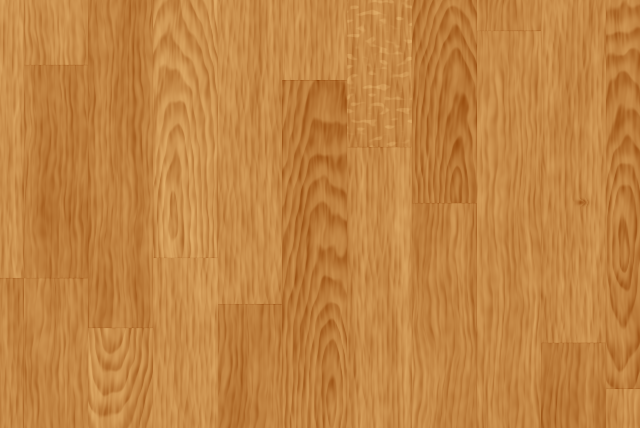
A Shadertoy shader for this texture:

```glsl
// Oak strip floor: upright staves in eleven columns with staggered butt joints.
// Each stave is a slice through a virtual log, so growth rings give straight
// grain or cathedral arches; stretched gradient noise adds pores and streaks.

#define STAVE_WIDTH 0.1512      // all lengths are in canvas heights
#define FIRST_SEAM 0.055
#define SEAM_WIDTH 0.0022
#define SEAM_DEPTH 0.55
#define RING_FREQ 72.0
#define RING_DEPTH 1.3
#define PORE_DEPTH 1.35
#define STREAK_DEPTH 0.9
#define KNOT_POS vec2(1.36, 0.527)
#define OAK_MID vec3(0.765, 0.525, 0.266)
#define OAK_RANGE vec3(0.062, 0.083, 0.078)

// Per column: joint depth from the top, tone above, tone below, and figure
// (1 = arches, 2 = ray flecks; positive is above the joint, negative below).
const vec4 COLUMNS[11] = vec4[11](
    vec4(0.650,  0.35, -0.10,  0.0),
    vec4(0.650, -0.50, -0.05,  0.0),
    vec4(0.766, -0.40,  0.05, -1.0),
    vec4(0.602,  0.45,  0.50,  1.0),
    vec4(0.711,  0.30, -0.40,  0.0),
    vec4(0.188,  0.30, -0.50, -1.0),
    vec4(0.344,  0.05,  0.25,  2.0),
    vec4(0.475, -0.65, -0.10,  1.0),
    vec4(0.072,  0.00,  0.20,  0.0),
    vec4(0.801,  0.05, -0.50,  0.0),
    vec4(0.908, -0.60,  0.20,  1.0));

vec2 hash2(vec2 p) {
    vec3 q = fract(p.xyx * vec3(0.1031, 0.1030, 0.0973));
    q += dot(q, q.yzx + 33.33);
    return fract((q.xx + q.yz) * q.zy);
}

float cornerSlope(vec2 cell, vec2 offset) {
    float angle = 6.2832 * hash2(cell).x;
    return dot(vec2(cos(angle), sin(angle)), offset);
}

// Gradient noise, roughly -0.6 to 0.6.
float noise(vec2 p) {
    vec2 i = floor(p), f = p - i;
    vec2 w = f * f * f * (f * (f * 6.0 - 15.0) + 10.0);
    vec2 e = vec2(1.0, 0.0);
    return mix(mix(cornerSlope(i, f), cornerSlope(i + e.xy, f - e.xy), w.x),
               mix(cornerSlope(i + e.yx, f - e.yx), cornerSlope(i + e.xx, f - e.xx), w.x), w.y);
}

// Late wood darkens slowly across each ring, then stops sharply.
float ringProfile(float phase) {
    float t = fract(phase);
    return smoothstep(0.1, 0.8, t) * (1.0 - smoothstep(0.8, 1.0, t)) - 0.45;
}

float seamLine(float dist, float pixel) {
    return 1.0 - smoothstep(0.0, max(SEAM_WIDTH, pixel), dist);
}

void mainImage(out vec4 fragColor, in vec2 fragCoord) {
    float pixel = 1.0 / iResolution.y;
    vec2 p = fragCoord * pixel;

    // Stave layout
    float across = (p.x - FIRST_SEAM) / STAVE_WIDTH + 1.0;
    float column = floor(across);
    float u = (fract(across) - 0.5) * STAVE_WIDTH;
    float down = 1.0 - p.y;
    int index = int(mod(column, 11.0));
    vec4 data = COLUMNS[index];
    float staveLength = index == 1 ? 0.498 : 1.0;   // one column has short staves
    float along = (down - data.x) / staveLength;
    float row = floor(along);
    float tone = row < -1.0 ? 0.3 : (row < 0.0 ? data.y : data.z);
    float figure = row < 0.0 ? max(data.w, 0.0) : max(-data.w, 0.0);
    bool arched = figure == 1.0;
    vec2 rnd = hash2(vec2(column, row) + 17.0);
    vec2 seed = rnd * 60.0 + vec2(column, row) * 9.0;

    // Growth rings: distance from the log axis, which tilts through the stave
    vec2 knotOffset = (p - KNOT_POS) * vec2(70.0, 150.0);
    float knot = exp(-dot(knotOffset, knotOffset));
    float side = rnd.x < 0.5 ? -1.0 : 1.0;
    float axis = arched ? (rnd.x - 0.5) * 0.08 : side * (0.13 + 0.1 * rnd.y);
    float tilt = arched ? 0.2 : 0.08;
    float axisDepth = tilt * (down - rnd.y);
    float wobble = 0.018 * noise(vec2(u * 14.0, down * 4.5) + seed)
                 + 0.005 * noise(vec2(u * 40.0, down * 18.0) + seed);
    float radius = length(vec2(u - axis, axisDepth)) + wobble + 0.015 * knot;
    float rings = ringProfile(radius * RING_FREQ);
    float ringStrength = arched ? 1.0 : 0.45;

    // Pores and streaks run along the grain
    float bend = u + wobble;
    float pores = noise(vec2(bend * 125.0, down * 11.0) + seed)
                + 0.6 * noise(vec2(bend * 150.0, down * 32.0) + seed + 7.0);
    float streaks = noise(vec2(bend * 32.0, down * 1.6) + seed + 3.0)
                  + 0.5 * noise(vec2(u * 9.0, down * 3.0) + seed);
    float flecks = smoothstep(0.1, 0.4, noise(vec2(u * 38.0, down * 75.0) + seed));

    tone -= RING_DEPTH * ringStrength * rings;
    tone += PORE_DEPTH * pores * (0.75 + 0.5 * rings);
    tone += STREAK_DEPTH * streaks;
    tone += figure == 2.0 ? 0.9 * (flecks - 0.2) : 0.0;
    tone -= 1.4 * knot;

    // Faint dark seams, worn unevenly along their length
    float sideDist = 0.5 * STAVE_WIDTH - abs(u);
    float endDist = (0.5 - abs(fract(along) - 0.5)) * staveLength;
    float wear = 0.8 + 0.8 * noise(p * 9.0);
    tone -= SEAM_DEPTH * wear * max(seamLine(sideDist, pixel), 1.3 * seamLine(endDist, pixel));

    fragColor = vec4(clamp(OAK_MID + OAK_RANGE * tone, 0.0, 1.0), 1.0);
}
```
